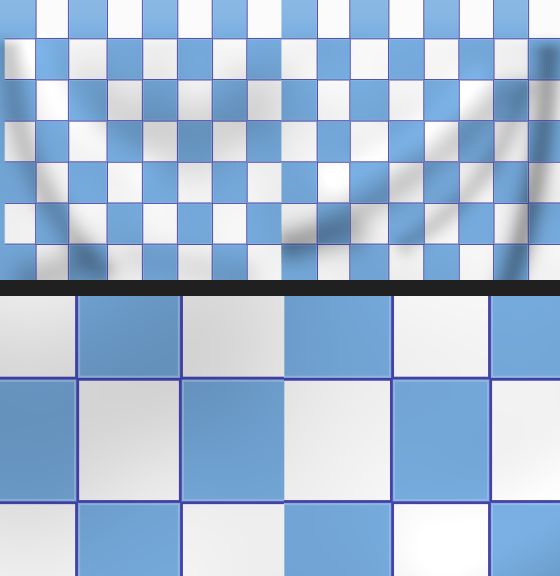
Top, the full canvas; bottom, a detail of the centre.
Write a Shadertoy shader that draws this pattern.

```glsl
// Draped cloth with a blue and white check, 16 columns by 7 rows, thin ink outlines.
// Cell edges come from a slightly uneven pitch that repeats at a central seam;
// soft curved folds and low-frequency noise shade the weave.

const float PI = 3.14159265;
const float COLUMN_PITCH = 0.12565;
const float ROW_PITCH = 0.1469;
const float FIRST_ROW = 0.138;
const int COLUMNS = 16;
const int SEAM = 8;
const float SELVEDGE = 0.017;

const vec3 WHITE = vec3(0.985);
const vec3 BLUE = vec3(0.47, 0.68, 0.88);
const vec3 INK = vec3(0.16, 0.13, 0.60);
const vec3 HALO = vec3(0.76, 0.79, 0.91);

float hash(vec2 p) {
    return fract(sin(dot(p, vec2(127.1, 311.7))) * 43758.5453);
}

float noise(vec2 p) {
    vec2 i = floor(p), f = fract(p);
    f = f * f * (3.0 - 2.0 * f);
    return mix(mix(hash(i), hash(i + vec2(1, 0)), f.x),
               mix(hash(i + vec2(0, 1)), hash(i + vec2(1, 1)), f.x), f.y);
}

// Uneven column edges, the same in both halves of the cloth
float columnEdge(int k) {
    int m = k % SEAM;
    float wobble = 0.0065 * sin(PI * float(m) / float(SEAM));
    return float(k) * COLUMN_PITCH + wobble - (m == 2 ? 0.011 : 0.0);
}

// Antialiased line coverage that keeps its weight below one pixel
float stroke(float d, float halfWidth, float px) {
    float coverage = clamp((halfWidth - abs(d)) / px + 0.5, 0.0, 1.0);
    return min(coverage, 2.0 * halfWidth / px);
}

// Soft crease from a to b, bowed sideways by sag
float fold(vec2 p, vec2 a, vec2 b, float sag, float width) {
    vec2 ab = b - a;
    float t = clamp(dot(p - a, ab) / dot(ab, ab), 0.0, 1.0);
    vec2 side = normalize(vec2(-ab.y, ab.x));
    vec2 q = p - a - ab * t - side * sag * 4.0 * t * (1.0 - t);
    return exp(-dot(q, q) / (width * width));
}

float drapery(vec2 p) {
    float shade = 0.965 + 0.05 * (noise(p * 7.0) - 0.5);
    // left swag
    shade -= 0.18 * fold(p, vec2(0.03, 0.82), vec2(0.36, 0.04), -0.08, 0.055);
    shade += 0.07 * fold(p, vec2(0.10, 0.85), vec2(0.50, 0.40), -0.05, 0.07);
    shade -= 0.11 * fold(p, vec2(0.40, 0.60), vec2(0.90, 0.60), -0.08, 0.15);
    shade -= 0.18 * fold(p, vec2(0.12, 0.00), vec2(0.28, 0.05), 0.0, 0.08);
    shade -= 0.07 * fold(p, vec2(0.50, 0.08), vec2(0.85, 0.02), 0.0, 0.07);
    // right swag, cut off at the seam
    float right = step(columnEdge(SEAM), p.x);
    shade -= 0.16 * right * fold(p, vec2(1.04, 0.13), vec2(1.25, 0.16), 0.0, 0.07);
    shade -= 0.14 * right * fold(p, vec2(1.05, 0.13), vec2(1.80, 0.66), -0.05, 0.06);
    shade += 0.07 * right * fold(p, vec2(1.20, 0.36), vec2(1.70, 0.72), -0.04, 0.06);
    shade -= 0.15 * fold(p, vec2(1.45, 0.13), vec2(1.87, 0.68), -0.07, 0.045);
    shade -= 0.30 * fold(p, vec2(1.96, 0.80), vec2(1.82, 0.00), 0.03, 0.05);
    return shade;
}

void mainImage(out vec4 fragColor, in vec2 fragCoord) {
    vec2 p = fragCoord / iResolution.xy * vec2(2.0, 1.0);
    float px = 1.0 / iResolution.y;

    // nearest edges and cell indices
    float rowCoord = (1.0 - p.y - FIRST_ROW) / ROW_PITCH + 1.0;
    float rowDist = abs(fract(rowCoord + 0.5) - 0.5) * ROW_PITCH;
    float cellDist = rowDist, lineDist = rowDist, column = 0.0;
    for (int k = 1; k < COLUMNS; k++) {
        float dx = p.x - columnEdge(k);
        column += step(0.0, dx);
        cellDist = min(cellDist, abs(dx));
        if (k != SEAM) lineDist = min(lineDist, abs(dx));
    }

    // check: positive side is white
    float parity = mod(column + floor(rowCoord), 2.0);
    float side = parity * 2.0 - 1.0;
    float white = smoothstep(-0.5 * px, 0.5 * px, side * cellDist);
    float cloth = smoothstep(SELVEDGE - px, SELVEDGE + px, p.x);
    white *= cloth;

    // top row fades paler
    float topFade = 0.13 * smoothstep(0.84, 0.98, p.y);
    vec3 color = mix(mix(BLUE, WHITE, topFade), WHITE, white);
    color *= mix(drapery(p), 1.0, smoothstep(0.82, 0.90, p.y));

    // outline with a pale rim on the blue side
    float edge = side * lineDist;
    color = mix(color, HALO, 0.4 * cloth * stroke(edge + 0.0026, 0.001, px));
    color = mix(color, INK, 0.85 * cloth * stroke(edge - 0.0008, 0.0016, px));

    fragColor = vec4(clamp(color, 0.0, 1.0), 1.0);
}
```
